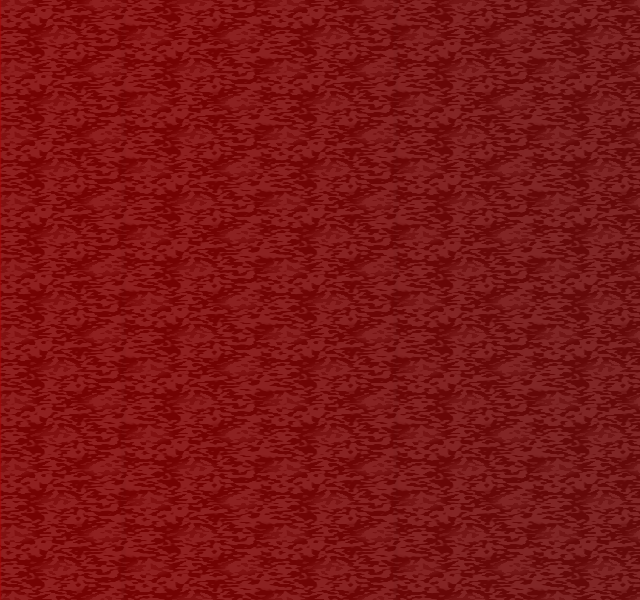
Write a Shadertoy shader that draws this pattern.

```glsl
float hash(vec2 cell) {
    vec3 h = fract(vec3(cell.xyx) * vec3(0.1031, 0.103, 0.0973));
    h += dot(h, h.yzx + 33.33);
    return fract((h.x + h.y) * h.z);
}

// Wraps cells so that the weave recurs with a half drop
float cellValue(vec2 cell, vec2 size) {
    float column = floor(cell.x / size.x);
    cell -= column * vec2(size.x, 0.5 * size.y);
    return hash(mod(cell, size));
}

float threadNoise(vec2 p, vec2 size) {
    vec2 cell = floor(p), f = fract(p);
    f = f * f * (3.0 - 2.0 * f);
    float top = mix(cellValue(cell, size), cellValue(cell + vec2(1, 0), size), f.x);
    float bottom = mix(cellValue(cell + vec2(0, 1), size), cellValue(cell + vec2(1, 1), size), f.x);
    return mix(top, bottom, f.y);
}

// Soft ellipse on a half-drop lattice
float blob(vec2 p, vec2 center, vec2 radius) {
    vec2 a = fract(p - center + 0.5) - 0.5;
    vec2 b = fract(p - center) - 0.5;
    float d = min(length(a / radius), length(b / radius));
    return 1.0 - smoothstep(0.5, 1.1, d);
}

void mainImage(out vec4 fragColor, in vec2 fragCoord) {
    vec2 uv = fragCoord / iResolution.xy;
    vec2 p = vec2(uv.x, 1.0 - uv.y) * vec2(7.05, 9.03);

    // Motif: smooth oval, ragged patch below it, shadow at its left end
    vec2 center = vec2(0.147, 0.05);
    float oval = blob(p, center, vec2(0.27, 0.14));
    float patchArea = blob(p, center + vec2(0.153, 0.25), vec2(0.2, 0.12));
    float shadow = blob(p, center + vec2(-0.25, -0.06), vec2(0.13, 0.15));

    // Horizontal threads arched around the ovals; the difference evens out their density
    vec2 arch = 12.566 * (p - center);
    vec2 q = (p - vec2(0, 0.02 * sin(arch.y) * cos(arch.x))) * vec2(16, 40);
    vec2 size = vec2(24, 40);
    float threads = 0.5 + 0.6 * (threadNoise(q, size) - threadNoise(q + vec2(2.5, 3.0), size));
    float cover = 0.5 + 0.08 * oval + 0.1 * patchArea - 0.13 * shadow;
    float soft = 0.05 + 2.8 * fwidth(p.y);
    float raised = smoothstep(-soft, soft, cover - threads);

    // Red cloth fading to a greyer tone on the right
    float fade = smoothstep(0.15, 1.0, uv.x);
    vec3 ground = mix(vec3(0.455, 0.01, 0.01), vec3(0.39, 0.035, 0.035), fade);
    vec3 light = mix(vec3(0.56, 0.125, 0.125), vec3(0.5, 0.15, 0.15), fade);
    vec3 color = mix(ground, light, max(raised * (1.0 - 0.4 * shadow), 0.5 * oval));

    // Faint seam every third motif, and a bright left selvage
    float seam = abs(mod(p.x - 1.36 + 1.5, 3.0) - 1.5);
    color *= 1.0 - 0.035 * (1.0 - smoothstep(0.01, 0.04, seam));
    color = mix(color, vec3(0.66, 0.03, 0.04), 0.6 * (1.0 - smoothstep(0.001, 0.003, uv.x)));
    fragColor = vec4(color, 1.0);
}
```
